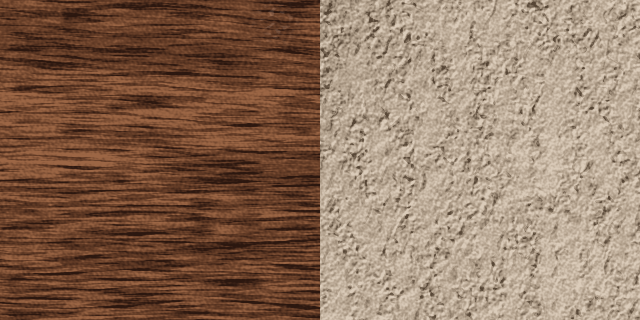
This texture is drawn by a Shadertoy shader. Its source:

```glsl
// Two materials side by side: dark walnut on the left, rough pale plaster on the right.
// The wood is stretched gradient noise with placed light and dark bands; the plaster
// is a warped noise relief lit from the upper left, with patchy grit, pits and gouges.

vec2 hashGradient(vec2 cell) {
    vec3 q = fract(cell.xyx * vec3(0.1031, 0.1030, 0.0973));
    q += dot(q, q.yzx + 33.33);
    float angle = 6.2832 * fract((q.x + q.y) * q.z);
    return vec2(cos(angle), sin(angle));
}

// Gradient noise, roughly -0.7 to 0.7.
float gradientNoise(vec2 p) {
    vec2 i = floor(p), f = fract(p);
    vec2 u = f * f * f * (f * (f * 6.0 - 15.0) + 10.0);
    vec2 e = vec2(1.0, 0.0);
    float a = dot(hashGradient(i), f);
    float b = dot(hashGradient(i + e.xy), f - e.xy);
    float c = dot(hashGradient(i + e.yx), f - e.yx);
    float d = dot(hashGradient(i + e.xx), f - e.xx);
    return mix(mix(a, b, u.x), mix(c, d, u.x), u.y);
}

float fbm(vec2 p, int octaves) {
    float sum = 0.0, weight = 1.0;
    for (int k = 0; k < octaves; k++) {
        sum += weight * gradientNoise(p);
        p = p * 2.03 + vec2(17.3, 9.1);
        weight *= 0.55;
    }
    return sum;
}

vec2 rotate(vec2 p, float angle) {
    float c = cos(angle), s = sin(angle);
    return vec2(c * p.x - s * p.y, s * p.x + c * p.y);
}

// Soft elliptical spot: 1 at its centre, fading outwards.
float spot(vec2 p, vec2 centre, vec2 radius) {
    vec2 d = (p - centre) / radius;
    return exp(-dot(d, d));
}

// Broad light and dark zones of the plank.
float woodZones(vec2 p) {
    float tone = 0.0;
    tone += 0.17 * spot(p, vec2(0.10, 0.70), vec2(0.40, 0.07));
    tone += 0.14 * spot(p, vec2(0.85, 0.67), vec2(0.40, 0.06));
    tone += 0.20 * spot(p, vec2(0.22, 0.49), vec2(0.36, 0.045));
    tone += 0.15 * spot(p, vec2(0.70, 0.56), vec2(0.35, 0.04));
    tone += 0.12 * spot(p, vec2(0.45, 0.38), vec2(0.60, 0.05));
    tone += 0.08 * spot(p, vec2(0.35, 0.15), vec2(0.50, 0.06));
    tone -= 0.20 * spot(p, vec2(0.15, 0.85), vec2(0.32, 0.07));
    tone -= 0.20 * spot(p, vec2(0.60, 0.84), vec2(0.28, 0.05));
    tone -= 0.16 * spot(p, vec2(0.60, 1.00), vec2(0.70, 0.05));
    tone -= 0.20 * spot(p, vec2(0.86, 0.92), vec2(0.07, 0.05));
    tone -= 0.15 * spot(p, vec2(0.48, 0.68), vec2(0.10, 0.03));
    tone -= 0.27 * spot(p, vec2(0.64, 0.49), vec2(0.15, 0.035));
    tone -= 0.25 * spot(p, vec2(1.00, 0.43), vec2(0.25, 0.07));
    tone -= 0.10 * spot(p, vec2(0.60, 0.24), vec2(0.50, 0.05));
    return tone;
}

vec3 wood(vec2 p) {
    // Fibres sag gently towards the right in the upper half.
    float bend = 0.035 * p.x * smoothstep(0.3, 0.8, p.y);
    vec2 g = vec2(p.x, p.y + bend + 0.010 * gradientNoise(p * vec2(2.5, 5.0)));
    g.y += 0.0025 * gradientNoise(p * vec2(14.0, 25.0));

    float bands = fbm(g * vec2(1.2, 17.0), 2);
    float fibres = gradientNoise(g * vec2(5.0, 80.0) + 31.0);
    float hairs = gradientNoise(g * vec2(15.0, 130.0) + 57.0);
    float speckle = gradientNoise(rotate(p, 0.4) * vec2(95.0, 125.0));
    float tone = 0.67 + woodZones(p) + 0.17 * bands + 0.27 * fibres
               + 0.30 * hairs + 0.28 * speckle;

    // Thin dark pores, denser in the lower half.
    float density = 0.08 * smoothstep(0.7, 0.2, p.y);
    float pores = smoothstep(0.13, 0.25, gradientNoise(g * vec2(3.5, 68.0) + 83.0) + density);
    float cracks = smoothstep(0.12, 0.25, gradientNoise(g * vec2(6.0, 105.0) + 11.0) + density);
    tone -= 0.34 * pores + 0.34 * cracks;

    vec3 colour = mix(vec3(0.17, 0.09, 0.06), vec3(0.39, 0.235, 0.15), smoothstep(-0.08, 0.54, tone));
    colour = mix(colour, vec3(0.61, 0.40, 0.27), smoothstep(0.42, 1.0, tone));
    // Greyish worn scratches around the upper right knot.
    float scratch = smoothstep(0.05, 0.35, gradientNoise(p * vec2(50.0, 90.0)));
    return colour + 0.12 * scratch * spot(p, vec2(0.86, 0.93), vec2(0.06, 0.06));
}

float plasterHeight(vec2 p, float grit) {
    float lumps = 0.60 * gradientNoise(rotate(p, 0.5) * 17.0);
    float clods = gradientNoise(rotate(p, 1.1) * 39.0 + 41.0);
    float grains = gradientNoise(rotate(p, 2.0) * 77.0 + 19.0);
    return lumps + mix(0.30, 0.75, grit) * clods + mix(0.20, 0.60, grit) * grains;
}

vec3 plaster(vec2 p) {
    // Gritty patches drawn out vertically; trowelled areas stay smoother.
    float patches = fbm(p * vec2(13.0, 6.0) + 5.0, 3);
    float smoothArea = spot(p, vec2(1.72, 0.52), vec2(0.14, 0.10))
                     + spot(p, vec2(1.80, 0.15), vec2(0.16, 0.12))
                     + 0.6 * spot(p, vec2(1.12, 0.65), vec2(0.10, 0.12));
    float grit = smoothstep(-0.45, 0.35, patches - 0.20 * smoothArea + 0.12 * (p.y - 0.4));

    vec2 warped = p + 0.008 * vec2(gradientNoise(p * 31.0), gradientNoise(p * 29.0 + 7.0));
    vec2 toLight = vec2(-0.0035, 0.0045);
    float slope = plasterHeight(warped, grit) - plasterHeight(warped + toLight, grit);
    float pits = smoothstep(0.17, 0.36, gradientNoise(rotate(warped, 0.8) * 56.0 + 71.0)) * grit;
    float gouges = smoothstep(0.24, 0.40, gradientNoise(rotate(warped, 0.35) * vec2(48.0, 17.0) + 23.0));

    float tone = 0.66 + 0.85 * slope - 0.36 * pits - 0.20 * gouges - 0.05 * (grit - 0.5);
    tone += 0.26 * gradientNoise(rotate(p, 0.6) * 125.0);
    tone += 0.06 * smoothArea - 0.13 * spot(p, vec2(1.0, 0.95), vec2(0.25, 0.45));
    vec3 colour = mix(vec3(0.34, 0.275, 0.21), vec3(0.69, 0.62, 0.54), smoothstep(-0.02, 0.60, tone));
    return mix(colour, vec3(0.86, 0.80, 0.73), smoothstep(0.48, 0.94, tone));
}

void mainImage(out vec4 fragColor, in vec2 fragCoord) {
    vec2 p = fragCoord / iResolution.xy * vec2(2.0, 1.0);
    float pixel = 2.0 / iResolution.x;
    float seam = smoothstep(-0.5 * pixel, 0.5 * pixel, p.x - 1.0);
    fragColor = vec4(mix(wood(p), plaster(p), seam), 1.0);
}
```
